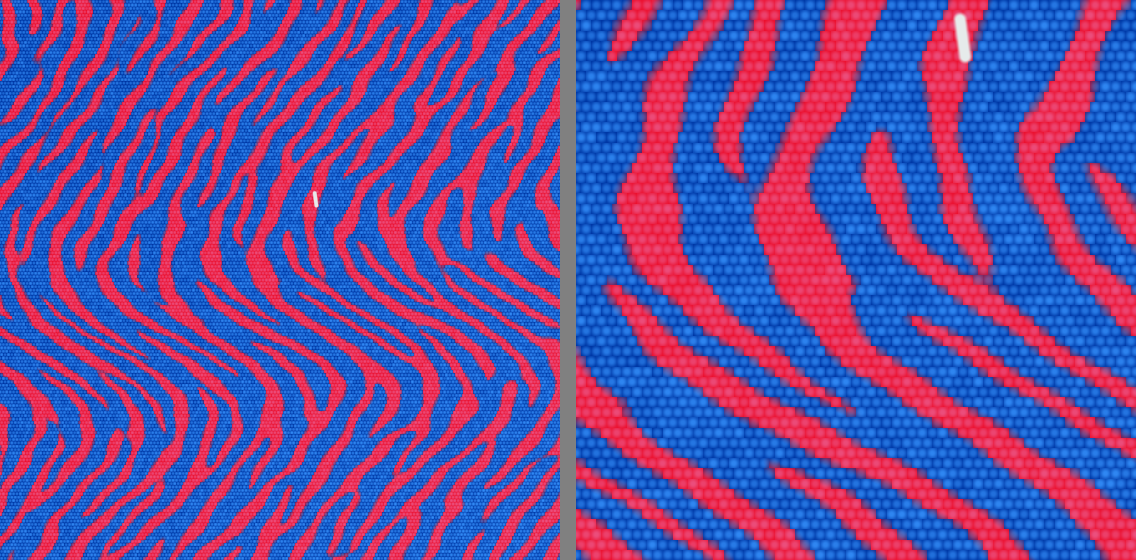
Left: the whole. Right: its middle third, enlarged.
This texture is drawn by a Shadertoy shader. Its source:

```glsl
const float TAU = 6.2831853;
const vec3 BLUE_DEEP  = vec3(0.02, 0.26, 0.69);
const vec3 BLUE_LIGHT = vec3(0.18, 0.52, 0.94);
const vec3 RED_DEEP   = vec3(0.92, 0.10, 0.23);
const vec3 RED_LIGHT  = vec3(0.92, 0.30, 0.48);
const vec3 THREAD     = vec3(0.90, 0.92, 0.92);

float hash(vec2 p) {
    return fract(sin(dot(p, vec2(127.1, 311.7))) * 4375.85);
}

// Centre of the nearest stitch in a brick-laid weave
vec2 stitchCentre(vec2 p, float count) {
    float row = floor(p.y * count);
    float shift = 0.5 * mod(row, 2.0);
    return vec2(floor(p.x * count + shift) + 0.5 - shift, row + 0.5) / count;
}

// Straightens the skewed S-curves, so stripes run along y
vec2 straighten(vec2 p, float amplitude, float period) {
    float theta = TAU * (p.y - 0.57) / period - 0.9 * (p.x - 0.5);
    float phase = theta - 0.36 * (1.0 - cos(theta));
    float wobble = 0.009 * sin(13.0 * p.y + 9.0 * p.x)
                 + 0.003 * sin(61.0 * p.y + 37.0 * p.x)
                 + 0.0015 * sin(117.0 * p.y - 53.0 * p.x);
    return vec2(p.x + amplitude * cos(phase) + wobble, p.y);
}

// Layered waves of similar pitch: their interference makes forks and tips
float stripeField(vec2 q, float pitch, float spread, float tilt) {
    vec2 sum = vec2(0.0);
    for (int i = 0; i < 12; i++) {
        float k = float(i);
        float across = pitch + spread * (2.0 * fract(k * 0.618 + 0.1) - 1.0);
        float along = tilt * (2.0 * fract(k * 0.755 + 0.3) - 1.0);
        float a = TAU * (dot(q, vec2(across, along)) + hash(vec2(k, 3.0)));
        sum += vec2(cos(a), sin(a));
    }
    return sum.x / (length(sum) + 1.5);
}

// Stripes that swell into blobs, thin into lines and break off
float stripeLevel(vec2 p) {
    vec2 q = straighten(p, 0.13, 0.755);
    float swell = sin(43.0 * q.x + 2.0 * sin(11.0 * q.y)) * sin(27.0 * q.y + 21.0 * q.x);
    float ragged = sin(93.0 * q.y + 71.0 * q.x);
    return stripeField(q, 17.0, 6.0, 5.5) - 0.17 - 0.27 * swell - 0.06 * ragged;
}

// Red coverage with an edge of even width, whatever the slope of the field
float stripeMask(vec2 p, float halfWidth) {
    float e = 0.001;
    float level = stripeLevel(p);
    vec2 slope = vec2(stripeLevel(p + vec2(e, 0.0)), stripeLevel(p + vec2(0.0, e))) - level;
    float edge = level / max(length(slope) / e, 30.0);
    return smoothstep(-halfWidth, halfWidth, edge);
}

float segmentDistance(vec2 p, vec2 a, vec2 b) {
    vec2 d = b - a;
    return length(p - a - d * clamp(dot(p - a, d) / dot(d, d), 0.0, 1.0));
}

void mainImage(out vec4 fragColor, in vec2 fragCoord) {
    vec2 uv = fragCoord / iResolution.y;
    float stitches = 165.0;
    vec2 centre = stitchCentre(uv, stitches);

    // Stitch relief, yarn variation and light from the lower right
    float relief = 1.0 - smoothstep(0.1, 0.7, length(uv - centre) * stitches);
    float yarn = hash(floor(centre * stitches * 2.0 + 0.25));
    float light = 0.3 + 0.35 * (uv.x - uv.y);
    float tone = 0.8 * relief + 0.4 * yarn + 0.3 * light - 0.27;

    // Stripe edges step partly with the stitches and sink a little
    float red = stripeMask(mix(uv, centre, 0.55), 0.0026);
    vec3 color = mix(mix(BLUE_DEEP, BLUE_LIGHT, tone), mix(RED_DEEP, RED_LIGHT, tone), red);
    color *= 1.0 - 0.5 * red * (1.0 - red);

    // Loose pale thread
    float thread = segmentDistance(uv, vec2(0.562, 0.655), vec2(0.565, 0.633));
    color = mix(color, THREAD, 1.0 - smoothstep(0.002, 0.005, thread));

    fragColor = vec4(color, 1.0);
}
```
